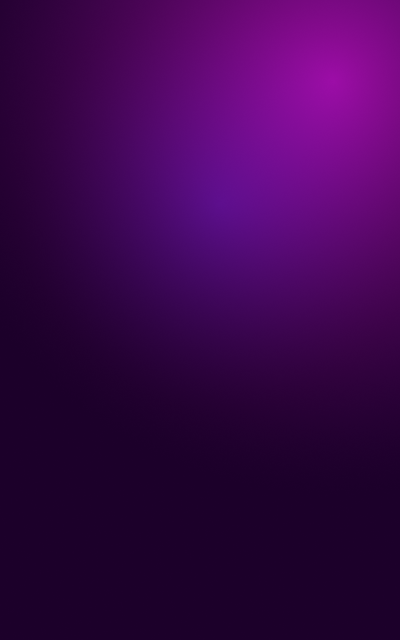
Reproduce this background procedurally as a Shadertoy shader.

```glsl
#define BASE_COLOR vec3(0.110, 0.000, 0.165)
#define MAGENTA_GLOW vec3(0.500, 0.050, 0.475)
#define VIOLET_GLOW vec3(0.025, 0.035, 0.170)
#define MAGENTA_CENTER vec2(0.833, 0.874)
#define VIOLET_CENTER vec2(0.552, 0.681)
#define MAGENTA_RADIUS 0.651
#define VIOLET_RADIUS 0.326
#define FALLOFF 1.5
#define DITHER (1.0 / 255.0)

// Sine-free hash in [0, 1)
float hash(vec2 p) {
    vec3 q = fract(vec3(p.xyx) * 0.1031);
    q += dot(q, q.yzx + 33.33);
    return fract((q.x + q.y) * q.z);
}

// Round glow: 1 at its center, easing to 0 at the radius
float glow(vec2 offset, float radius) {
    return pow(max(1.0 - length(offset) / radius, 0.0), FALLOFF);
}

void mainImage(out vec4 fragColor, in vec2 fragCoord) {
    vec2 uv = fragCoord / iResolution.xy;
    // Distances are measured in canvas heights
    vec2 aspect = vec2(iResolution.x / iResolution.y, 1.0);

    // Two soft lights over a dark base
    vec3 color = BASE_COLOR;
    color += MAGENTA_GLOW * glow((uv - MAGENTA_CENTER) * aspect, MAGENTA_RADIUS);
    color += VIOLET_GLOW * glow((uv - VIOLET_CENTER) * aspect, VIOLET_RADIUS);

    // Faint dither against banding
    color += (hash(fragCoord) - 0.5) * DITHER;
    fragColor = vec4(clamp(color, 0.0, 1.0), 1.0);
}
```
